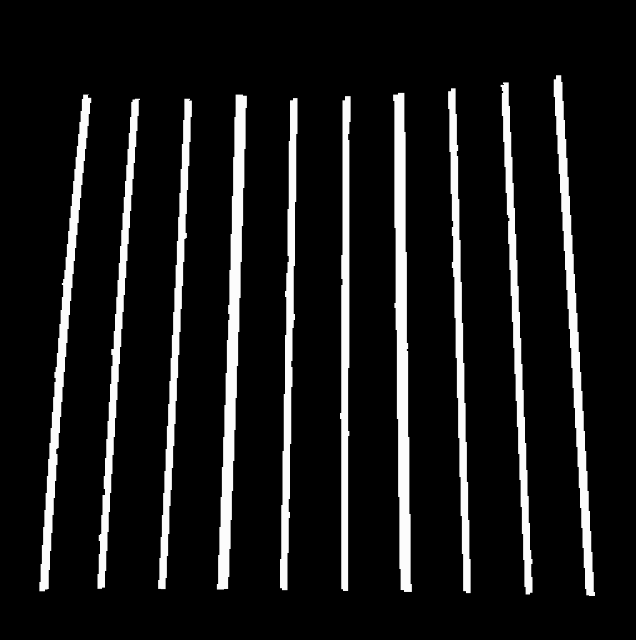
This pattern is drawn by a Shadertoy shader. Its source:

```glsl
// Ten hand-ruled white bars on black, fanning outward toward the bottom.
// Each bar is a slanted strip between a top and a bottom anchor; its two
// edges move in small stair steps, with rare nicks and chipped ends.

#define BAR_COUNT 10
#define TOP_ROW vec2(0.1299, 0.0823)      // first x, spacing
#define BOTTOM_ROW vec2(0.0620, 0.0956)   // first x, spacing
#define TOP_Y 0.8457
#define BOTTOM_Y 0.0801
#define THIN_WIDTH 0.0115
#define EXTRA_WIDTH 0.0065
#define STAIR (1.0 / 512.0)
#define NICK_RATE 0.015
#define NICK_ROWS 110.0
#define CHIP_DEPTH 0.007
#define INK vec3(0.99)

const float PI = 3.14159265;

float hash(vec2 p) {
    vec3 q = fract(vec3(p.xyx) * 0.1031);
    q += dot(q, q.yzx + 33.33);
    return fract((q.x + q.y) * q.z);
}

// Antialiased coverage from a signed distance, positive inside
float coverage(float dist, float pixel) {
    return clamp(dist / pixel + 0.5, 0.0, 1.0);
}

// Snaps an edge to the stair grid and adds an occasional nick
float roughEdge(float x, float y, float edgeId) {
    float phase = 0.5 * step(0.5, hash(vec2(edgeId, 3.0)));
    float snapped = floor(x / STAIR + 0.5 - phase) + phase;
    vec2 block = vec2(edgeId + 7.0, floor(y * NICK_ROWS));
    float nick = step(1.0 - NICK_RATE, hash(block));
    float direction = hash(block + 41.0) < 0.5 ? -1.0 : 1.0;
    return (snapped + nick * direction) * STAIR;
}

float bar(vec2 p, float i, float pixel) {
    float first = step(i, 0.5);
    float third = 1.0 - step(0.5, mod(i, 3.0));

    // Ends: the tops climb toward the right, the bottoms sink slightly
    float climb = max(i - 3.0, 0.0);
    float top = TOP_Y + 0.00102 * climb * climb + 0.0065 * third * step(i, 4.0);
    float bottom = BOTTOM_Y - 0.00014 * i * i - 0.004 * first;
    float t = (p.y - bottom) / (top - bottom);

    // Centre line: slanted, gently bowed, the first bar nudged inward
    float sag = sin(PI * (i - 1.0) / 8.0);
    float topX = TOP_ROW.x + TOP_ROW.y * i;
    float bottomX = BOTTOM_ROW.x + BOTTOM_ROW.y * i - 0.0016 * sag * sag;
    float bow = -0.002 * cos(PI * i / 3.0) * (1.0 - i / 12.0)
              - 0.0025 * exp(-i * i);
    float center = mix(bottomX, topX, t) + 4.0 * bow * t * (1.0 - t)
                 + 0.0065 * first;

    // Every third bar is heavier, most of all near the middle
    float spread = (i - 4.5) / 4.0;
    float width = THIN_WIDTH + EXTRA_WIDTH * third * exp(-spread * spread);
    float left = roughEdge(center - 0.5 * width, p.y, 2.0 * i);
    float right = roughEdge(center + 0.5 * width, p.y, 2.0 * i + 1.0);

    // One chipped corner at each end
    float across = (p.x - center) / width;
    float topSide = hash(vec2(i, 11.0)) < 0.5 ? -1.0 : 1.0;
    float lowSide = hash(vec2(i, 23.0)) < 0.5 ? -1.0 : 1.0;
    top -= CHIP_DEPTH * hash(vec2(i, 31.0)) * step(0.15, across * topSide);
    bottom += 0.5 * CHIP_DEPTH * hash(vec2(i, 37.0)) * step(0.15, across * lowSide);

    return coverage(min(p.x - left, right - p.x), pixel)
         * coverage(min(p.y - bottom, top - p.y), pixel);
}

void mainImage(out vec4 fragColor, in vec2 fragCoord) {
    vec2 p = fragCoord / iResolution.y;
    float pixel = 1.0 / iResolution.y;
    float ink = 0.0;
    for (int i = 0; i < BAR_COUNT; i++) {
        ink = max(ink, bar(p, float(i), pixel));
    }
    fragColor = vec4(INK * ink, 1.0);
}
```
